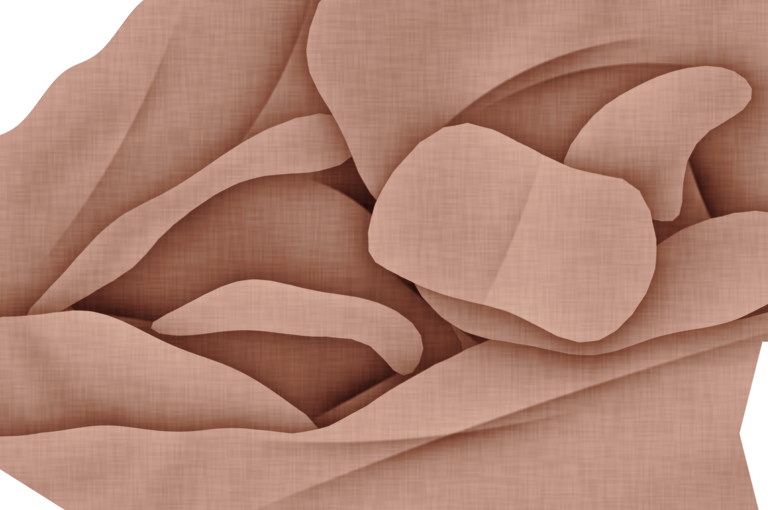
Give the GLSL for this texture, as a Shadertoy shader.

```glsl
#define FOLD_DEPTH .085
#define SHADOW_REACH .035
#define RIM_WIDTH .045
#define WEAVE_DEPTH .05
#define WEAVE_COUNT 260.
#define CURVE_STEPS 4

float hash(vec2 cell) {
    vec3 q = fract(cell.xyx * .1031);
    q += dot(q, q.yzx + 33.33);
    return fract((q.x + q.y) * q.z);
}

float valueNoise(vec2 p) {
    vec2 cell = floor(p), f = fract(p), e = vec2(0, 1);
    f = f * f * (3. - 2. * f);
    return mix(mix(hash(cell), hash(cell + e.yx), f.x),
               mix(hash(cell + e), hash(cell + e.yy), f.x), f.y);
}

// Layered sines: soft ridges and pinched valleys along one direction
float folds(vec2 p, float angle, float freq) {
    vec2 dir = vec2(cos(angle), sin(angle));
    vec2 q = freq * vec2(dot(p, dir), dot(p, vec2(-dir.y, dir.x)));
    q.y += .6 * sin(q.x * .5 + 1.) + .25 * sin(q.x * 1.1 + q.y * .7);
    float fade = .5 + .5 * sin(q.x * .7 + q.y * .5);
    float broad = sin(q.y * 1.6 + sin(q.y * .9));
    float pinched = abs(sin(q.y * 1.1 + .6 * sin(q.x * .4) + 2.)) - .7;
    return .5 * broad + fade * (pinched + .2 * sin(q.y * 4.7 + sin(q.x)));
}

// Signed distance to a closed quadratic spline, negative inside
float splineDistance(vec2 p, vec2 pts[8]) {
    float nearest = 1e3, side = 1.;
    vec2 a = .5 * (pts[7] + pts[0]);
    for (int i = 0; i < 8; i++) {
        vec2 start = .5 * (pts[(i + 7) % 8] + pts[i]);
        vec2 end = .5 * (pts[i] + pts[(i + 1) % 8]);
        for (int k = 1; k <= CURVE_STEPS; k++) {
            float t = float(k) / float(CURVE_STEPS);
            vec2 b = mix(mix(start, pts[i], t), mix(pts[i], end, t), t);
            vec2 e = b - a, w = p - a;
            vec2 r = w - e * clamp(dot(w, e) / dot(e, e), 0., 1.);
            nearest = min(nearest, dot(r, r));
            bvec3 c = bvec3(p.y >= a.y, p.y < b.y, e.x * w.y > e.y * w.x);
            if (all(c) || all(not(c))) side = -side;
            a = b;
        }
    }
    return side * sqrt(nearest);
}

// Lays one piece of cloth, outlined by point pairs; negative lift sinks it
void drape(inout float shade, vec2 p, vec4 a, vec4 b, vec4 c, vec4 d,
           float angle, float freq, float base, float lift) {
    float px = 1. / iResolution.y;
    vec2 outline[8] = vec2[8](a.xy, a.zw, b.xy, b.zw, c.xy, c.zw, d.xy, d.zw);
    float dist = splineDistance(p + .006 * sin(p.yx * 23.), outline);
    shade *= 1. - max(lift, 0.) * exp(-max(dist, 0.) / SHADOW_REACH);
    float cloth = base + FOLD_DEPTH * folds(p, angle, freq);
    cloth += .2 * lift * exp(min(dist, 0.) / RIM_WIDTH);
    shade = mix(cloth, shade, smoothstep(-px, px, dist));
}

// Bowed crease, dark on the left of its direction and lit on the right
void crease(inout float shade, vec2 p, vec4 ends, float bow, float depth) {
    vec2 e = ends.zw - ends.xy, w = p - ends.xy;
    float h = clamp(dot(w, e) / dot(e, e), 0., 1.);
    float side = (e.x * w.y - e.y * w.x) / length(e) - bow * 4. * h * (1. - h);
    float falloff = exp(-abs(side) / (.02 + .04 * depth));
    float tone = mix(.2, -1., smoothstep(-.004, .004, side));
    shade += depth * sin(3.1416 * h) * falloff * tone;
}

vec3 clothColor(float s) {
    vec3 c = mix(vec3(.1, .04, .03), vec3(.23, .1, .08), smoothstep(0., .16, s));
    c = mix(c, vec3(.4, .2, .15), clamp((s - .16) / .19, 0., 1.));
    c = mix(c, vec3(.55, .34, .26), clamp((s - .35) / .2, 0., 1.));
    c = mix(c, vec3(.65, .48, .41), clamp((s - .55) / .15, 0., 1.));
    c = mix(c, vec3(.76, .59, .53), clamp((s - .7) / .14, 0., 1.));
    return mix(c, vec3(.87, .71, .63), clamp((s - .84) / .18, 0., 1.));
}

void mainImage(out vec4 fragColor, in vec2 fragCoord) {
    float px = 1. / iResolution.y;
    vec2 p = fragCoord * px;
    // Back cloth
    float s = .81 + FOLD_DEPTH * folds(p, .9, 13.);
    crease(s, p, vec4(.42, .66, .62, 1.05), -.03, .25);
    crease(s, p, vec4(.36, 1, .06, .46), .03, .16);
    // Hollow with its dark pockets
    drape(s, p, vec4(.08, .4, .25, .56), vec4(.7, .76, .8, .59), vec4(.88, .38, .94, .29), vec4(.62, .1, .35, .29), 2.1, 9., .7, -.9);
    crease(s, p, vec4(.6, .65, .8, .48), .03, .6);
    crease(s, p, vec4(.76, .47, .97, .3), 0., .7);
    crease(s, p, vec4(.6, .17, .82, .29), 0., .6);
    crease(s, p, vec4(.1, .4, .36, .36), 0., .5);
    // Tongue, rolled band and lower left cloth
    drape(s, p, vec4(.26, .35, .4, .43), vec4(.52, .455, .7, .42), vec4(.86, .35, .79, .23), vec4(.72, .35, .45, .345), -.1, 12., .82, .4);
    drape(s, p, vec4(.64, .82, .73, .68), vec4(.52, .66, .33, .57), vec4(.235, .44, 0, .34), vec4(.19, .545, .4, .67), .6, 14., .81, .35);
    drape(s, p, vec4(-.1, .36, .12, .4), vec4(.24, .37, .37, .32), vec4(.51, .245, .68, .14), vec4(.3, .05, -.2, .05), -.55, 12., .81, .4);
    // Upper right bundle
    drape(s, p, vec4(.65, 1.1, .59, .9), vec4(.66, .75, .75, .57), vec4(1, .4, 1.6, .45), vec4(1.8, .8, 1.6, 1.3), .7, 12., .79, .4);
    crease(s, p, vec4(1.3, .93, .77, .64), -.07, .36);
    crease(s, p, vec4(1.46, .85, .92, .77), -.06, .28);
    crease(s, p, vec4(1.33, .76, 1.43, .5), -.01, .6);
    // Bottom sweep
    drape(s, p, vec4(-.2, .15, .36, .165), vec4(.64, .14, .93, .35), vec4(1.15, .33, 1.9, .45), vec4(1.7, -.4, -.3, -.4), .4, 9., .81, .45);
    crease(s, p, vec4(1.62, .38, .45, -.02), -.02, .3);
    crease(s, p, vec4(1.15, .2, .45, .14), .03, .25);
    // Outer ring, flap and smooth panel
    drape(s, p, vec4(.74, .5, .91, .34), vec4(1.13, .3, 1.3, .33), vec4(1.6, .43, 1.56, .58), vec4(1.41, .6, 1.15, .42), .4, 11., .8, .4);
    drape(s, p, vec4(1.08, .65, 1.15, .79), vec4(1.28, .84, 1.43, .89), vec4(1.5, .81, 1.34, .73), vec4(1.35, .55, 1.25, .57), .8, 11., .8, .4);
    drape(s, p, vec4(.86, .81, .69, .51), vec4(.77, .45, .95, .41), vec4(1.15, .31, 1.28, .4), vec4(1.29, .65, 1.06, .68), 1.1, 5., .81, .4);
    crease(s, p, vec4(.93, .37, 1.07, .72), -.01, .12);
    // Woven threads
    vec2 weave = p * WEAVE_COUNT, stretch = vec2(.1, 1);
    s += WEAVE_DEPTH * (valueNoise(weave * stretch) + valueNoise(weave * stretch.yx) - 1.);
    // White ground beyond the cloth outline
    float ground = p.y - .735 - .9 * p.x + .012 * sin(p.x * 40.);
    ground = max(ground, .08 - .63 * p.x - p.y);
    ground = max(ground, min(p.x - 1.45 - .25 * abs(p.y - .15), .33 - p.y));
    fragColor = vec4(mix(clothColor(s), vec3(1), smoothstep(-px, px, ground)), 1);
}
```
